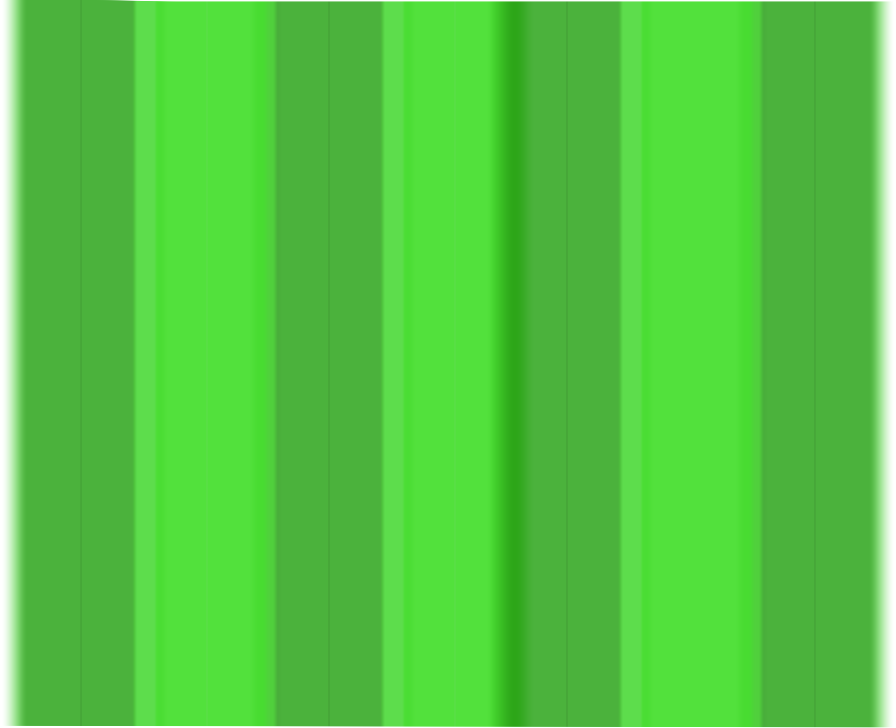
Reproduce this pattern procedurally as a Shadertoy shader.

```glsl
// Four dark green vertical stripes on bright green, like soft pleated cloth.
// A loop lays each stripe with a pale lip on its right, a saturated shade on
// its left and a hairline fold; the outer sides then fade to white.

const vec3 DARK = vec3(0.294, 0.698, 0.235);
const vec3 BRIGHT = vec3(0.322, 0.882, 0.235);
const vec3 PALE = vec3(0.365, 0.867, 0.300);
const vec3 VIVID = vec3(0.270, 0.855, 0.180);
const vec3 DEEP = vec3(0.175, 0.650, 0.095);
const vec3 WHITE = vec3(1.0);

const int STRIPES = 4;
const float HALF_WIDTH = 0.060;
const float BRIGHT_FOLD = 0.1405;

// Stripe centre: the inner pair stands slightly closer than the outer ones.
float stripeCentre(int index) {
    float slot = float(index) - 0.5 * float(STRIPES - 1);
    return 0.5 + sign(slot) * (0.1328 + 0.2767 * (abs(slot) - 0.5));
}

// Soft-edged interval from a to b.
float band(float x, float a, float b, float blur) {
    return smoothstep(a - blur, a + blur, x) * (1.0 - smoothstep(b - blur, b + blur, x));
}

// Hairline one thousandth of the canvas wide.
float hairline(float x, float px) {
    return 1.0 - smoothstep(0.0005, 0.0005 + px, abs(x));
}

// Lays one stripe and its edge shading; s is the offset from its centre.
vec3 layStripe(vec3 color, float s, float shadow, float px) {
    float right = s - HALF_WIDTH;
    float left = s + HALF_WIDTH;
    float blur = max(0.0035, 0.5 * px);

    // Bright cloth to the right: pale lip, then a thin vivid line.
    color = mix(color, VIVID, 0.6 * band(right, 0.023, 0.033, 0.005));
    color = mix(color, PALE, band(right, 0.0, 0.023, 0.002));

    // Bright cloth to the left: vivid shade, with a dull rim when unshadowed.
    color = mix(color, VIVID, 0.75 * band(left, -0.024, 0.0, 0.006));
    vec3 rim = mix(BRIGHT, DARK, 0.35);
    color = mix(color, rim, (1.0 - shadow) * band(left, -0.010, 0.002, 0.004));

    // Dark body and its centre fold.
    vec3 body = mix(DARK, DARK * 0.94, hairline(s, px));
    body = mix(body, DARK * 0.95, 0.6 * band(left, 0.0, 0.005, 0.004));
    color = mix(color, body, band(s, -HALF_WIDTH, HALF_WIDTH, blur));

    // Deep crease across the left edge.
    float crease = smoothstep(-0.030, 0.002, left) * (1.0 - smoothstep(0.002, 0.025, left));
    return mix(color, DEEP, shadow * crease);
}

// White fade at a side, passing through a brighter green.
vec3 fadeSide(vec3 color, float inset) {
    color = mix(color, BRIGHT, 0.7 * (1.0 - smoothstep(0.012, 0.031, inset)));
    return mix(WHITE, color, smoothstep(0.001, 0.031, inset));
}

void mainImage(out vec4 fragColor, in vec2 fragCoord) {
    vec2 uv = fragCoord / iResolution.xy;
    vec2 px = 1.0 / iResolution.xy;
    vec3 color = BRIGHT;

    for (int i = 0; i < STRIPES; i++) {
        float s = uv.x - stripeCentre(i);
        float foldStrength = i < 2 ? 0.5 : 0.0;
        color = mix(color, PALE, foldStrength * hairline(s - BRIGHT_FOLD, px.x));
        color = layStripe(color, s, i == 2 ? 1.0 : 0.0, px.x);
    }

    // The outer stripes stay dark out to the side fades.
    float first = stripeCentre(0);
    float last = stripeCentre(STRIPES - 1);
    if (uv.x < first - 0.5 * HALF_WIDTH || uv.x > last + 0.5 * HALF_WIDTH) color = DARK;
    color = fadeSide(color, min(uv.x, 1.0 - uv.x));

    // Slightly tilted cloth leaves slivers of white above and below.
    float top = 1.0 - 0.0020 * smoothstep(0.10, 0.20, uv.x);
    float bottom = mix(0.0030, 0.0008, uv.x);
    float cloth = smoothstep(-0.5, 0.5, (uv.y - bottom) / px.y)
                * smoothstep(-0.5, 0.5, (top - uv.y) / px.y);
    fragColor = vec4(mix(WHITE, color, cloth), 1.0);
}
```
